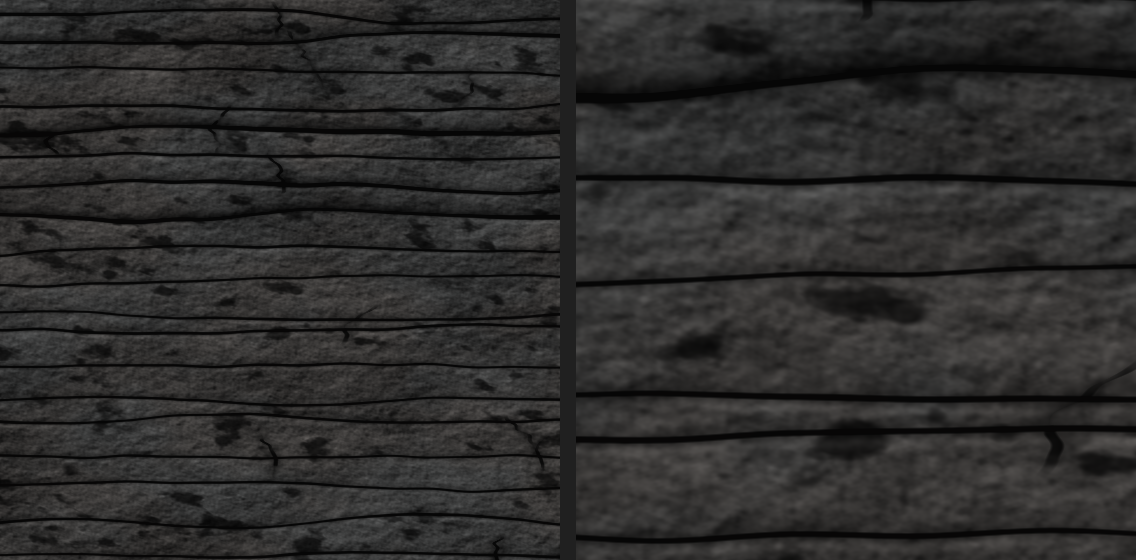
Left: the whole. Right: its middle third, enlarged.
Reproduce this texture procedurally as a WebGL 1 fragment shader.

```glsl
precision highp float;
// Charred dark timber: wavy horizontal splits, jagged cross cracks and rough pitted grain.
uniform vec2 u_resolution;

const float SPLITS = 19.0;
const float CROSS_CRACKS = 11.0;
const vec3 WARM_ASH = vec3(1.035, 1.0, 0.975);
const vec3 COOL_ASH = vec3(0.99, 1.0, 1.0);

float hash(vec2 p) {
  return fract(sin(dot(p, vec2(127.1, 311.7))) * 43758.5);
}

float noise(vec2 p) {
  vec2 cell = floor(p);
  vec2 f = fract(p);
  f = f * f * (3.0 - 2.0 * f);
  float low = mix(hash(cell), hash(cell + vec2(1.0, 0.0)), f.x);
  float high = mix(hash(cell + vec2(0.0, 1.0)), hash(cell + vec2(1.0, 1.0)), f.x);
  return mix(low, high, f.y);
}

float fbm(vec2 p) {
  float sum = 0.0;
  float amplitude = 0.53;
  for (int i = 0; i < 4; i++) {
    sum += amplitude * noise(p);
    p = mat2(1.6, 1.2, -1.2, 1.6) * p + 17.3;
    amplitude *= 0.5;
  }
  return sum;
}

// Solid line of the given half width with a soft rim.
float stroke(float d, float halfWidth, float soft) {
  return 1.0 - smoothstep(halfWidth, halfWidth + soft, abs(d));
}

// Rough wood face: broad tone, side-lit relief, fine fibres and dark pits.
float woodFace(vec2 p) {
  vec2 grain = p * vec2(42.0, 66.0);
  float relief = fbm(grain) - fbm(grain + vec2(-0.12, 0.22));
  float broad = fbm(p * vec2(7.0, 15.0) + 4.0) - 0.5;
  float fibre = noise(p * vec2(110.0, 260.0)) - 0.5;
  float speck = noise(p * 240.0 + 9.0) - 0.5;
  float tone = 0.205 + 0.17 * broad + 0.32 * relief + 0.05 * fibre + 0.05 * speck;
  vec2 slanted = vec2(p.x - 0.5 * p.y, p.y + 0.25 * p.x);
  float pits = smoothstep(0.61, 0.78, fbm(slanted * vec2(17.0, 36.0) + 31.0));
  return tone * (1.0 - 0.65 * pits);
}

// Darkening in x and lit lower lip in y of one long split.
vec2 longSplit(vec2 p, float id, float pixel) {
  float seed = hash(vec2(id, 3.7));
  float heavy = smoothstep(0.55, 0.95, hash(vec2(id, 8.1)));
  float level = (id + 0.5 + 0.75 * (seed - 0.5)) / SPLITS;
  float wave = 0.030 * (noise(vec2(p.x * 3.2 + seed * 9.0, id * 5.0)) - 0.5);
  wave += 0.005 * (noise(vec2(p.x * 13.0, id * 7.0)) - 0.5);
  float d = p.y - level - wave;
  float swell = noise(vec2(p.x * 4.0, id * 11.0 + 2.0));
  float halfWidth = mix(0.0006, 0.0026, heavy) * (0.4 + 1.2 * swell);
  float core = stroke(d, halfWidth, 0.0018 + pixel);
  float reach = d > 0.0 ? mix(0.005, 0.013, heavy) : 0.0035;
  float shadow = exp(-abs(d) / reach) * mix(0.45, 0.85, heavy);
  float lip = (d + halfWidth + 0.006) / 0.0035;
  float shine = exp(-lip * lip) * (0.015 + 0.06 * swell);
  return vec2(max(0.93 * core, shadow), shine);
}

// Darkening of one short, jagged, mostly upright crack.
float crossCrack(vec2 p, float id, float pixel) {
  vec2 center = vec2(hash(vec2(id, 21.3)), hash(vec2(id, 47.9)));
  vec2 q = p - center;
  float reach = mix(0.025, 0.075, hash(vec2(id, 5.3)));
  float lean = 2.0 * (hash(vec2(id, 13.1)) - 0.5);
  float bend = 0.035 * (noise(vec2(q.y * 28.0, id * 3.0)) - 0.5);
  bend += 0.012 * (noise(vec2(q.y * 110.0, id * 9.0)) - 0.5);
  float d = (q.x - lean * q.y - bend) / sqrt(1.0 + lean * lean);
  float fade = 1.0 - smoothstep(0.5 * reach, reach, abs(q.y));
  float broken = smoothstep(0.2, 0.55, noise(p * 45.0 + id));
  float core = stroke(d, 0.0016 * broken, 0.0025 + pixel);
  float halo = 0.5 * exp(-abs(d) / 0.008);
  return fade * max(0.85 * core * broken, halo);
}

void main() {
  vec2 p = gl_FragCoord.xy / u_resolution.y;
  float pixel = 1.0 / u_resolution.y;
  float tone = woodFace(p);

  // Long splits between the boards
  float light = 1.0;
  float shine = 0.0;
  for (float i = 0.0; i < SPLITS; i++) {
    vec2 split = longSplit(p, i, pixel);
    light *= 1.0 - split.x;
    shine += split.y;
  }

  // Short cracks across the boards
  for (float i = 0.0; i < CROSS_CRACKS; i++) {
    light *= 1.0 - crossCrack(p, i, pixel);
  }

  tone = max((tone + shine) * light, 0.025);
  vec3 tint = mix(COOL_ASH, WARM_ASH, smoothstep(0.35, 0.65, fbm(p * vec2(5.0, 9.0) + 60.0)));
  gl_FragColor = vec4(tone * tint, 1.0);
}
```
